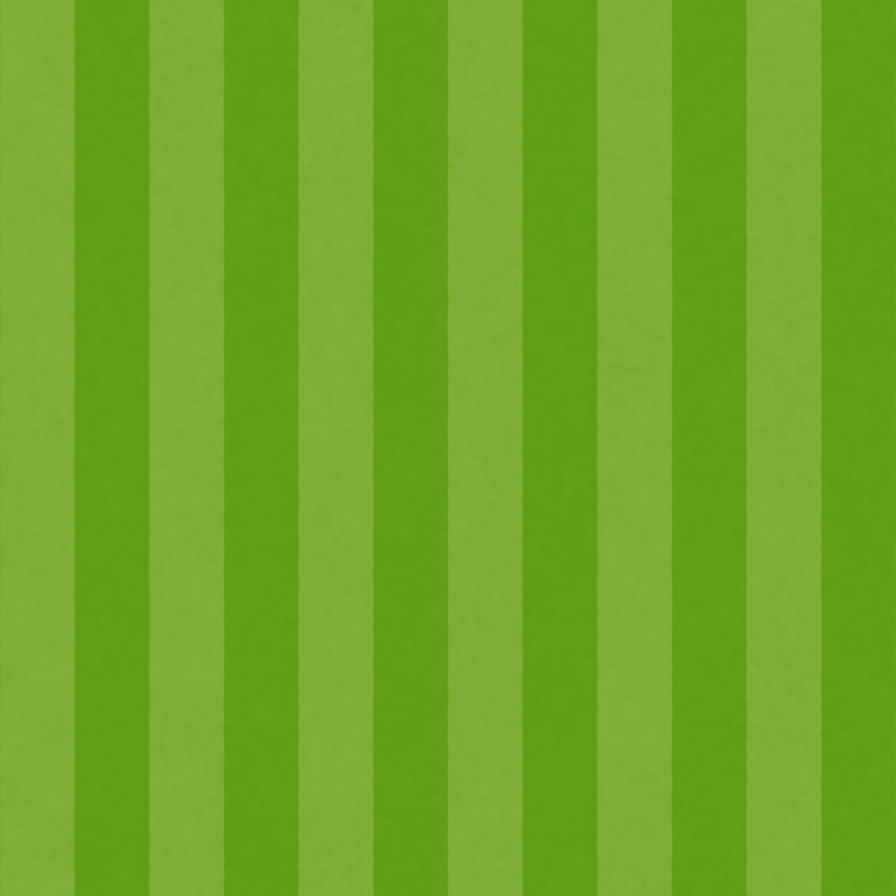
Write a three.js fragment shader that draws this pattern.

```glsl
// Six pairs of equal vertical stripes, light green then deep green.
// A wrapped triangle wave gives the signed distance to each stripe edge;
// faint value noise adds a paper-like grain and a slight edge waver.
varying vec2 vUv;

float hash(vec2 p) {
  vec3 q = fract(vec3(p.xyx) * 0.1031);
  q += dot(q, q.yzx + 33.33);
  return fract((q.x + q.y) * q.z);
}

float valueNoise(vec2 p) {
  vec2 cell = floor(p);
  vec2 f = fract(p);
  f = f * f * (3.0 - 2.0 * f);
  float low = mix(hash(cell), hash(cell + vec2(1.0, 0.0)), f.x);
  float high = mix(hash(cell + vec2(0.0, 1.0)), hash(cell + vec2(1.0, 1.0)), f.x);
  return mix(low, high, f.y);
}

// Signed distance to the nearest stripe edge, positive inside light stripes.
float stripeDistance(float x) {
  return (0.25 - abs(fract(x * 6.0 + 0.25) - 0.5)) / 6.0;
}

void main() {
  vec3 lightGreen = vec3(0.494, 0.682, 0.208);
  vec3 deepGreen = vec3(0.376, 0.624, 0.086);

  // Stripes with softened, barely uneven edges
  float waver = (valueNoise(vUv * 90.0 + 7.0) - 0.5) * 0.0006;
  float isLight = smoothstep(-0.0012, 0.0012, stripeDistance(vUv.x) + waver);
  vec3 color = mix(deepGreen, lightGreen, isLight);

  // Fine grain over soft mottling, a little stronger on the light stripes
  float grain = (valueNoise(vUv * 210.0) - 0.5) * 0.6
              + (valueNoise(vUv * 85.0 + 31.0) - 0.5) * 0.5
              + (valueNoise(vUv * 16.0 + 63.0) - 0.5) * 0.3;
  color += grain * vec3(0.026, 0.020, 0.028) * mix(0.75, 1.0, isLight);

  gl_FragColor = vec4(color, 1.0);
}
```
